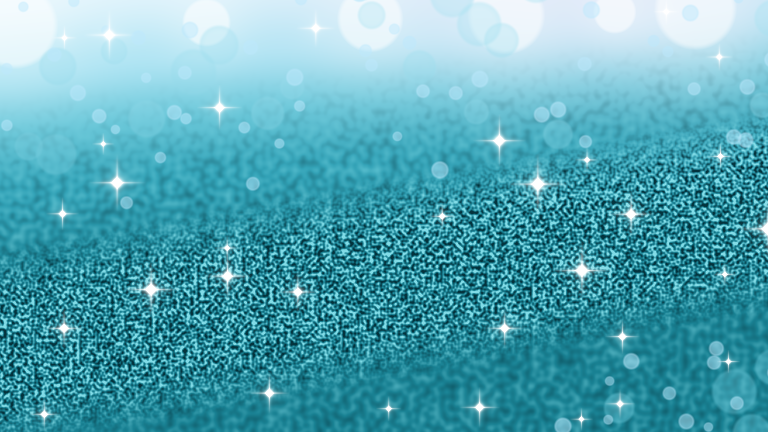
Give the GLSL for this background, as a WebGL 2 fragment shader.

```glsl
#version 300 es
precision highp float;
// Teal glitter slope with a tilted band of focus, bokeh discs and star glints.

uniform vec2 u_resolution;
out vec4 fragColor;

// Colours, from the lower shade to the upper light
const vec3 SHADOW = vec3(0.01, 0.20, 0.24);
const vec3 DEEP = vec3(0.10, 0.51, 0.58);
const vec3 TEAL = vec3(0.20, 0.64, 0.72);
const vec3 AQUA = vec3(0.41, 0.78, 0.85);
const vec3 PALE = vec3(0.67, 0.89, 0.95);
const vec3 ICE = vec3(0.89, 0.96, 0.99);
const vec3 LAVENDER = vec3(0.88, 0.90, 0.97);
const vec3 SPARKLE = vec3(0.55, 0.90, 0.94);

// Layout, in canvas heights
const float LIGHT_TILT = 0.09;
const float BAND_BASE = 0.19;
const float BAND_TILT = 0.18;
const float BAND_CORE = 0.09;
const float BAND_EDGE = 0.25;
const float GRAIN_SCALE = 125.0;
const float BLUR_SCALE = 52.0;
const float GLINT_CELL = 0.20;
const int TOP_LIGHTS = 6;

vec3 hash3(vec2 p) {
    vec3 q = fract(p.xyx * vec3(0.1031, 0.1030, 0.0973));
    q += dot(q, q.yxz + 33.33);
    return fract((q.xxy + q.yzz) * q.zyx);
}

float corner(vec2 cell, vec2 offset) {
    float angle = 6.2832 * hash3(cell).x;
    return dot(vec2(cos(angle), sin(angle)), offset);
}

float gradientNoise(vec2 p) {
    vec2 i = floor(p), f = fract(p), e = vec2(1.0, 0.0);
    vec2 u = f * f * f * (f * (f * 6.0 - 15.0) + 10.0);
    float low = mix(corner(i, f), corner(i + e, f - e), u.x);
    float high = mix(corner(i + e.yx, f - e.yx), corner(i + 1.0, f - 1.0), u.x);
    return mix(low, high, u.y);
}

// Sky of light that falls into deep teal
vec3 backdrop(vec2 p, float level) {
    vec3 col = mix(DEEP, TEAL, smoothstep(0.32, 0.57, level));
    col = mix(col, AQUA, smoothstep(0.54, 0.72, level));
    col = mix(col, PALE, smoothstep(0.67, 0.84, level));
    col = mix(col, ICE, smoothstep(0.80, 1.02, level));
    vec2 haze = (p - vec2(1.35, 1.04)) * vec2(1.6, 4.5);
    return mix(col, LAVENDER, 0.85 * exp(-dot(haze, haze)));
}

// Grain is crisp inside the band and blurred away from it
vec3 glitter(vec3 base, vec2 p, float level) {
    float offset = abs(p.y - BAND_BASE - BAND_TILT * p.x);
    float focus = 1.0 - smoothstep(BAND_CORE, BAND_EDGE, offset);
    float fine = gradientNoise(p * GRAIN_SCALE);
    float soft = gradientNoise(p * BLUR_SCALE + 17.0);
    float broad = gradientNoise(p * 14.0 + 5.0);
    float fade = 1.0 - smoothstep(0.45, 0.80, level);
    float grain = fine * 2.4 * focus + fade * (soft * mix(0.55, 0.9, focus) + broad * 0.25);
    vec3 col = mix(base, SHADOW, clamp(-grain, 0.0, 1.0));
    return mix(col, SPARKLE, clamp(grain, 0.0, 0.9));
}

// Scattered translucent discs, thick above and in the lower right corner
vec3 bokeh(vec3 col, vec2 p, float cell, float radius, vec3 tint, float alpha, float seed) {
    vec2 home = floor(p / cell);
    for (int k = 0; k < 9; k++) {
        vec2 id = home + vec2(k % 3 - 1, k / 3 - 1);
        vec3 h = hash3(id + seed);
        vec2 centre = (id + h.xy) * cell;
        float above = smoothstep(0.50, 0.72, centre.y) * (1.0 - 0.25 * centre.x);
        float below = smoothstep(1.20, 1.40, centre.x) * smoothstep(0.24, 0.14, centre.y);
        float shown = step(h.z, 0.62 * max(above, below));
        float r = radius * (0.65 + 0.6 * hash3(id + seed + 9.0).x);
        float d = length(p - centre) - r;
        float edge = 1.0 / u_resolution.y + 0.05 * r;
        float rim = 0.75 + 0.25 * smoothstep(-0.35 * r, 0.0, d);
        col = mix(col, tint, shown * alpha * rim * smoothstep(edge, -edge, d));
    }
    return col;
}

// Large soft lights along the top edge
vec3 topLights(vec3 col, vec2 p) {
    for (int k = 0; k < TOP_LIGHTS; k++) {
        float i = float(k);
        vec2 centre = vec2(0.035 + 0.475 * i - 0.032 * i * i, 0.94 + 0.008 * i);
        float r = 0.075 + 0.025 * cos(2.4 * i);
        float d = length(p - centre);
        float glow = 0.3 * exp(-d * d / (3.0 * r * r));
        float disc = 0.65 * smoothstep(r * 1.1, r * 0.85, d);
        col = mix(col, vec3(1.0), max(glow, disc));
    }
    return col;
}

// Bright core with a four-pointed flare
float glint(vec2 q, float r) {
    vec2 a = abs(q);
    float thin = 0.13 * r + 0.35 / u_resolution.y;
    vec2 ray = max(1.0 - a / (4.0 * r), 0.0) * exp(-a.yx / thin);
    float core = 1.6 * exp(-dot(q, q) / (0.35 * r * r));
    return core + ray.x + ray.y + 0.35 * exp(-length(q) / r);
}

void main() {
    vec2 p = gl_FragCoord.xy / u_resolution.y;
    float level = p.y - LIGHT_TILT * p.x;
    vec3 col = glitter(backdrop(p, level), p, level);
    col = topLights(col, p);
    col = bokeh(col, p, 0.125, 0.042, mix(AQUA, PALE, smoothstep(0.5, 1.0, p.y)), 0.45, 3.0);
    col = bokeh(col, p, 0.085, 0.016, vec3(0.74, 0.91, 0.99), 0.65, 41.0);
    vec2 home = floor(p / GLINT_CELL);
    for (int k = 0; k < 9; k++) {
        vec2 id = home + vec2(k % 3 - 1, k / 3 - 1);
        vec3 h = hash3(id + 71.0);
        float r = mix(0.006, 0.019, h.z * h.z);
        float light = glint(p - (id + 0.1 + 0.8 * h.xy) * GLINT_CELL, r);
        col = mix(col, vec3(1.0), clamp(light, 0.0, 1.0) * step(0.2, h.z));
    }
    fragColor = vec4(col, 1.0);
}
```
